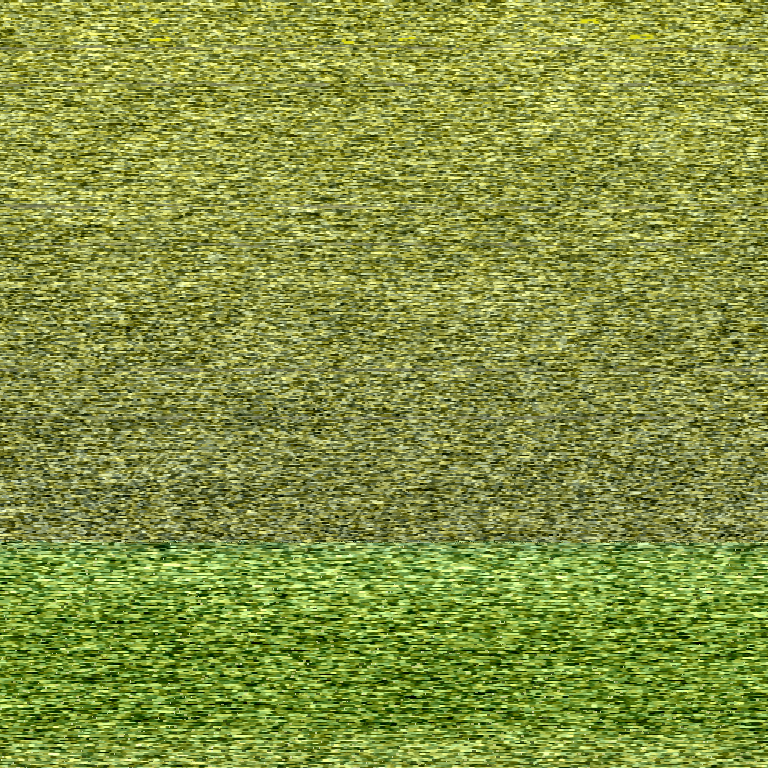
Give the GLSL for this texture, as a Shadertoy shader.

```glsl
// Draws a meadow of fine horizontal streaks: olive grass above a vivid green strip.

const float ROWS = 512.0;
const float HORIZON = 0.294;

float hash(vec2 p) {
    return fract(sin(dot(p, vec2(127.1, 311.7))) * 43758.545);
}

// One row of soft-ended dashes, shifted by a random amount
float dashRow(float x, float row, float seed) {
    x += 9.0 * hash(vec2(row, seed + 3.7));
    float cell = floor(x);
    float blend = smoothstep(0.3, 0.7, fract(x));
    return mix(hash(vec2(cell + seed * 17.0, row)),
               hash(vec2(cell + 1.0 + seed * 17.0, row)), blend);
}

// Stacked dash rows with smoothed joins
float streaks(vec2 uv, vec2 density, float seed) {
    vec2 p = uv * density;
    float row = floor(p.y);
    float join = smoothstep(0.8, 1.0, fract(p.y));
    return mix(dashRow(p.x, row, seed), dashRow(p.x, row + 1.0, seed), join);
}

float softNoise(vec2 p) {
    vec2 i = floor(p), f = fract(p);
    f = f * f * (3.0 - 2.0 * f);
    return mix(mix(hash(i), hash(i + vec2(1, 0)), f.x),
               mix(hash(i + vec2(0, 1)), hash(i + vec2(1, 1)), f.x), f.y);
}

// Soft-edged horizontal dash
float dash(vec2 uv, vec2 center, vec2 halfSize) {
    vec2 d = abs(uv - center) / halfSize;
    return (1.0 - smoothstep(0.6, 1.0, d.x)) * (1.0 - smoothstep(0.5, 1.0, d.y));
}

// Average grass colour at each height
vec3 fieldColor(float y, float strip) {
    vec3 meadow = mix(vec3(0.48, 0.51, 0.27), vec3(0.61, 0.64, 0.28),
                      smoothstep(0.28, 1.0, y));
    vec3 green = mix(vec3(0.41, 0.54, 0.14), vec3(0.52, 0.66, 0.28),
                     smoothstep(0.19, 0.25, y));
    green = mix(green, vec3(0.45, 0.57, 0.30), smoothstep(0.268, HORIZON, y));
    green = mix(vec3(0.54, 0.63, 0.27), green, smoothstep(0.0, 0.08, y));
    return mix(meadow, green, strip);
}

// Greyish violet lines crossing the meadow
float greyLines(vec2 uv) {
    float heights[6] = float[](0.938, 0.890, 0.731, 0.681, 0.518, 0.456);
    float amount = 0.0;
    for (int i = 0; i < 6; i++) {
        float line = 1.0 - smoothstep(0.001, 0.004, abs(uv.y - heights[i]));
        amount = max(amount, line * smoothstep(0.35, 0.75,
                     streaks(uv, vec2(26.0, ROWS), 8.0)));
    }
    return amount;
}

// Yellow blossoms: x, y and half width
float blossoms(vec2 uv) {
    vec3 spots[6] = vec3[](vec3(0.835, 0.952, 0.019), vec3(0.768, 0.972, 0.015),
                           vec3(0.208, 0.949, 0.017), vec3(0.530, 0.949, 0.014),
                           vec3(0.200, 0.973, 0.009), vec3(0.453, 0.946, 0.010));
    float amount = 0.0;
    for (int i = 0; i < 6; i++) {
        amount = max(amount, dash(uv, spots[i].xy, vec2(spots[i].z, 0.004)));
    }
    return amount * smoothstep(0.2, 0.5, streaks(uv, vec2(120.0, ROWS), 9.0));
}

void mainImage(out vec4 fragColor, in vec2 fragCoord) {
    vec2 uv = fragCoord / iResolution.xy;
    float ragged = 0.004 * (streaks(uv, vec2(60.0, ROWS), 6.0) - 0.5);
    float strip = 1.0 - smoothstep(HORIZON - 0.001, HORIZON + 0.001, uv.y + ragged);

    // Light and dark blades, longer inside the strip
    float stretch = mix(1.0, 0.65, strip);
    float tone = 0.52 * streaks(uv, vec2(210.0 * stretch, ROWS), 1.0)
               + 0.34 * streaks(uv, vec2(85.0 * stretch, ROWS), 2.0)
               + 0.14 * streaks(uv, vec2(24.0, 256.0), 3.0) - 0.5;
    float patches = softNoise(uv * vec2(7.0, 60.0)) - 0.5;
    float rowTone = hash(vec2(floor(uv.y * ROWS), 5.0)) - 0.5;
    float light = tone * mix(1.05, 1.15, strip) + patches * 0.09
                + rowTone * mix(0.05, 0.13, strip);
    vec3 color = fieldColor(uv.y, strip) + light * vec3(1.0, 1.0, 0.88);

    // Warm and cool variation between blades
    float hue = streaks(uv, vec2(110.0, ROWS), 4.0) - 0.5;
    color += hue * mix(vec3(0.06, 0.0, -0.24), vec3(0.16, 0.04, -0.10), strip);
    color = mix(color, vec3(0.47, 0.48, 0.40), 0.6 * greyLines(uv));

    // Yellow and pale glints, then dark gaps
    float glint = smoothstep(0.955, 0.985, streaks(uv, vec2(190.0, ROWS), 5.0));
    vec3 glintColor = mix(vec3(0.86, 0.86, 0.60), vec3(0.87, 0.86, 0.22),
                          smoothstep(0.45, 0.95, uv.y));
    color = mix(color, glintColor, 0.75 * glint);
    float gap = smoothstep(0.93, 0.97, streaks(uv, vec2(150.0, ROWS), 7.0));
    color = mix(color, vec3(0.13, 0.20, 0.04), gap * mix(0.45, 0.75, strip));

    // Tiny bright specks in the strip and blossoms near the top
    float speck = smoothstep(0.985, 0.99, streaks(uv, vec2(400.0, ROWS), 10.0));
    color = mix(color, vec3(0.91, 0.94, 0.76), speck * strip * 0.8);
    color = mix(color, vec3(0.88, 0.88, 0.08), blossoms(uv));

    fragColor = vec4(clamp(color, 0.0, 1.0), 1.0);
}
```
